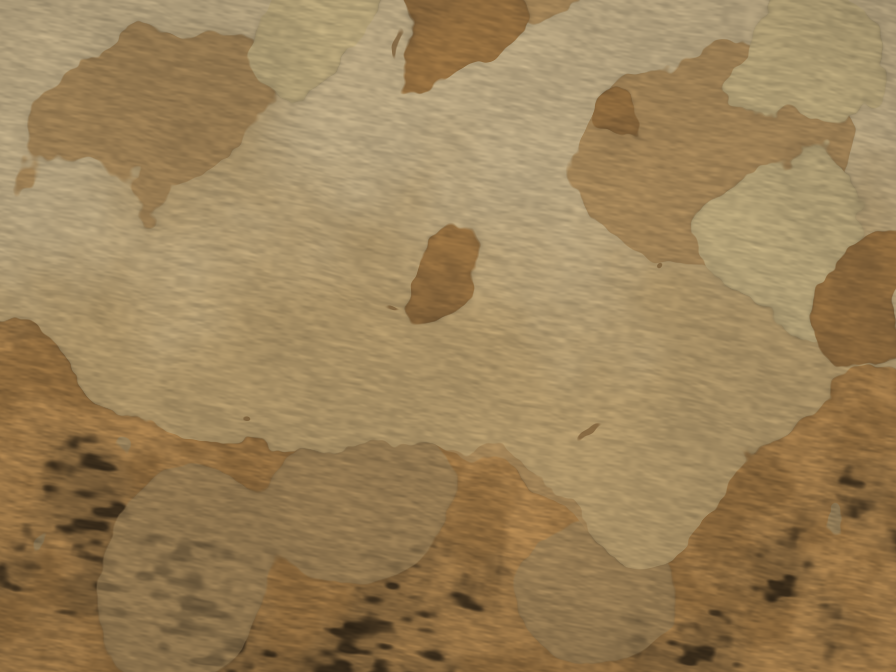
A Shadertoy shader for this texture:

```glsl
#define WARP 0.20          // raggedness of the flake outlines
#define EDGE 0.0018        // softness of the flake outlines
#define RIM 0.16           // darkness of the line around a flake
#define GRAIN 0.20         // contrast of the fibres
#define GRAIN_FREQ vec2(42.0, 145.0)
#define MOTTLE 0.16        // broad tonal variation
#define PITS 0.55          // strength of dark pits in the raw bark

const vec3 LIGHT = vec3(0.68, 0.61, 0.475);
const vec3 PALE  = vec3(0.645, 0.55, 0.385);
const vec3 CREAM = vec3(0.67, 0.60, 0.44);
const vec3 TAN   = vec3(0.60, 0.485, 0.32);
const vec3 OLIVE = vec3(0.57, 0.465, 0.31);
const vec3 OCHRE = vec3(0.62, 0.47, 0.28);
const vec3 UMBER = vec3(0.55, 0.41, 0.235);
const vec3 BROWN = vec3(0.50, 0.375, 0.22);
const vec3 DARK  = vec3(0.40, 0.31, 0.19);
const vec3 LICHEN = vec3(0.56, 0.51, 0.39);

float hash(vec2 p) {
    vec3 q = fract(p.xyx * 0.1031);
    q += dot(q, q.yzx + 33.33);
    return fract((q.x + q.y) * q.z);
}

vec2 hash2(vec2 p) {
    return vec2(hash(p + 17.3), hash(p + 61.7));
}

float noise(vec2 p) {
    vec2 i = floor(p), f = fract(p);
    f = f * f * (3.0 - 2.0 * f);
    return mix(mix(hash(i), hash(i + vec2(1, 0)), f.x),
               mix(hash(i + vec2(0, 1)), hash(i + vec2(1, 1)), f.x), f.y);
}

float fbm(vec2 p) {
    float sum = 0.0, amp = 0.52;
    for (int i = 0; i < 5; i++) {
        sum += amp * noise(p);
        p = mat2(0.8, 0.6, -0.6, 0.8) * p * 2.03 + 9.1;
        amp *= 0.5;
    }
    return sum;
}

float smoothMin(float a, float b, float k) {
    float h = max(k - abs(a - b), 0.0) / k;
    return min(a, b) - h * h * k * 0.25;
}

// Distance to scattered ellipses; radii are fractions of the cell size
float flakes(vec2 p, float cell, float density, vec2 radii, float seed) {
    p = p / cell + seed;
    vec2 home = floor(p);
    float d = 1.0;
    for (int y = -1; y <= 1; y++)
    for (int x = -1; x <= 1; x++) {
        vec2 id = home + vec2(x, y);
        if (hash(id + seed) > density) continue;
        vec2 q = p - id - 0.5 - 0.6 * (hash2(id) - 0.5);
        float a = 1.8 * (hash(id + 5.7) - 0.5);
        q = mat2(cos(a), sin(a), -sin(a), cos(a)) * q;
        vec2 r = mix(radii.xx, radii.yy, hash2(id + 31.0));
        d = smoothMin(d, (length(q / r) - 1.0) * min(r.x, r.y), 0.08);
    }
    return d * cell;
}

float cover(float d) {
    float w = max(EDGE, 0.7 / iResolution.y);
    return smoothstep(w, -w, d);
}

// Lays one flake colour over the bark, with a thin broken rim
vec3 lay(vec3 base, vec3 tint, float d, float rim) {
    vec3 c = mix(base, tint, cover(d));
    return c * (1.0 - rim * exp(-abs(d) * 320.0));
}

void mainImage(out vec4 fragColor, in vec2 fragCoord) {
    vec2 p = fragCoord / iResolution.y;
    vec2 warp = vec2(fbm(p * 5.0), fbm(p * 5.0 + 40.0)) - 0.5;
    vec2 w = p + WARP * warp;
    float broad = fbm(p * 3.5 + 80.0) - 0.5;
    float blotch = fbm(p * 14.0 + 20.0);
    float rim = RIM * smoothstep(0.3, 0.7, noise(p * 22.0));

    // Smooth pale bark with overlapping flakes
    vec3 col = mix(PALE, LIGHT, smoothstep(0.5, 0.95, p.y + 0.8 * broad));
    col = lay(col, TAN, flakes(w, 0.48, 0.55, vec2(0.18, 0.42), 3.0), rim * 0.5);
    col = lay(col, CREAM, flakes(w, 0.36, 0.42, vec2(0.20, 0.40), 11.0), rim * 0.7);
    vec3 brown = mix(BROWN, UMBER, smoothstep(0.35, 0.7, blotch));
    col = lay(col, brown, flakes(w, 0.37, 0.45, vec2(0.13, 0.30), 23.0), rim);

    // Raw ochre bark along the bottom
    float dip = (p.x - 0.95) / 0.13;
    float shore = 0.36 + 0.20 * exp(-30.0 * p.x * p.x) - 0.17 * exp(-dip * dip)
                + 0.10 * smoothstep(1.05, 1.30, p.x);
    float rawDist = w.y - shore;
    vec3 raw = mix(UMBER, OCHRE, smoothstep(0.32, 0.62, blotch));
    float dirt = smoothstep(0.48, 0.75, fbm(p * 7.0 + 55.0));
    raw = mix(raw, DARK, 0.6 * dirt);
    raw = mix(raw, LICHEN, 0.6 * cover(flakes(w, 0.11, 0.13, vec2(0.06, 0.17), 47.0)));

    // Worn ovals and small knots lying on the raw bark
    vec2 gentle = p + 0.45 * WARP * warp;
    float ovals = flakes(gentle, 0.40, 0.62, vec2(0.25, 0.43), 71.0);
    raw = lay(raw, OLIVE, ovals, rim * 0.6);
    float knots = flakes(gentle, 0.21, 0.16, vec2(0.08, 0.13), 90.0);
    raw = lay(raw, TAN * 1.04, knots, rim);
    raw *= 1.0 - 0.15 * exp(-abs(knots + 0.012) * 300.0);
    col = lay(col, raw, rawDist, rim);

    // Fibres sloping gently down to the right
    vec2 q = vec2(dot(p, vec2(0.98, -0.17)), dot(p, vec2(0.17, 0.98)));
    q += 0.02 * warp;
    float fibre = noise(q * GRAIN_FREQ) - noise(q * GRAIN_FREQ + vec2(0.25, 0.8));
    float fine = noise(q * GRAIN_FREQ * 2.1 + 7.0) - 0.5;
    float rough = cover(rawDist) * (1.0 - 0.6 * cover(ovals));
    col *= 1.0 + GRAIN * (0.45 * fibre + 0.55 * fine) * (1.0 + 0.5 * rough);
    float pit = noise(q * vec2(38.0, 85.0) + 30.0) * (0.55 + 0.9 * dirt);
    col *= 1.0 - PITS * rough * smoothstep(0.55, 1.15, pit);

    // Stray specks, mottling and soft light falloff
    float specks = flakes(w, 0.16, 0.10, vec2(0.02, 0.06), 130.0);
    col = mix(col, BROWN * 0.9, 0.75 * cover(specks));
    col *= 1.0 + MOTTLE * broad + 0.10 * (blotch - 0.5);
    vec2 v = fragCoord / iResolution.xy - vec2(0.5, 0.55);
    col *= 1.02 - 0.16 * dot(v, v);
    fragColor = vec4(clamp(col, 0.0, 1.0), 1.0);
}
```
